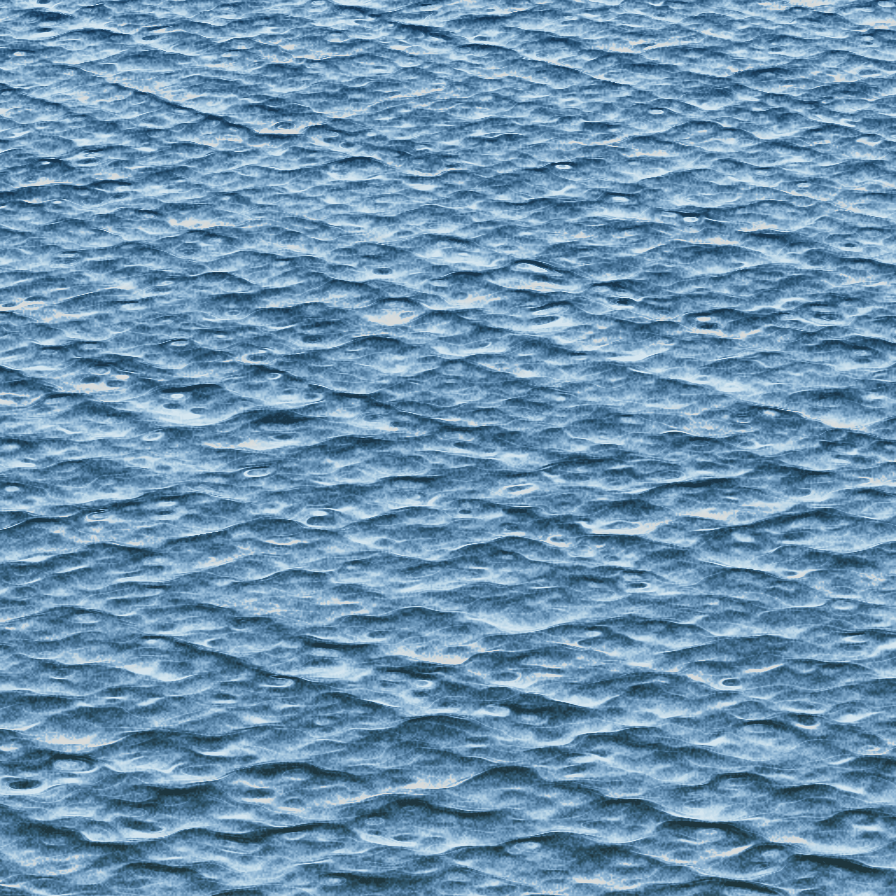
This texture is drawn by a WebGL 1 fragment shader. Its source:

```glsl
precision highp float;
// Rippled blue water receding from the viewer, with bright crests and pale glints.
uniform vec2 u_resolution;

const float TAU = 6.2831853;
const int LAYERS = 22;

const vec3 TROUGH = vec3(0.10, 0.21, 0.28);
const vec3 DEEP   = vec3(0.17, 0.33, 0.44);
const vec3 BODY   = vec3(0.28, 0.45, 0.59);
const vec3 FACE   = vec3(0.41, 0.58, 0.72);
const vec3 SKY    = vec3(0.56, 0.71, 0.83);
const vec3 CREST  = vec3(0.73, 0.84, 0.91);
const vec3 FOAM   = vec3(0.83, 0.90, 0.94);
const vec3 GLINT  = vec3(0.86, 0.85, 0.83);

float hash(vec2 cell) {
  return fract(sin(dot(cell, vec2(12.9898, 78.233))) * 43758.547);
}

float ramp(float low, float high, float x) {
  return clamp((x - low) / (high - low), 0.0, 1.0);
}

// Smoothly joined random cells, centred on zero
float grain(vec2 p) {
  vec2 cell = floor(p), f = p - cell;
  float lower = mix(hash(cell), hash(cell + vec2(1.0, 0.0)), f.x);
  float upper = mix(hash(cell + vec2(0.0, 1.0)), hash(cell + vec2(1.0)), f.x);
  return mix(lower, upper, f.y) - 0.5;
}

// Layered sines tilted left and right in turn, scaled to unit deviation
float waves(vec2 p, float wavenumber, float spread, float seed) {
  float sum = 0.0, power = 0.0, amplitude = 1.0, side = 1.0;
  for (int i = 0; i < LAYERS; i++) {
    float layer = float(i) + 1.0;
    float tilt = side * spread * hash(vec2(layer, seed));
    float phase = TAU * hash(vec2(seed + 7.3, layer));
    sum += amplitude * sin(wavenumber * dot(p, vec2(tilt, 1.0)) + phase);
    power += 0.5 * amplitude * amplitude;
    wavenumber *= 1.07;
    amplitude *= 0.965;
    side = -side;
  }
  return sum * inversesqrt(power);
}

// Pulls the wave fronts upright: sharp above the dark face, soft below
float steepWaves(vec2 p, float wavenumber, float spread, float seed, float lean) {
  float height = waves(p, wavenumber, spread, seed);
  return waves(p + vec2(0.0, lean * height), wavenumber, spread, seed);
}

// Narrows the tops and widens the hollows, keeping unit deviation
float peaked(float height) {
  return (exp(0.6 * height) - 1.2) / 0.79;
}

// Bright lines along the zero crossings of a wave field
float streaks(vec2 p, float wavenumber, float spread, float seed) {
  float line = exp(-1.5 * abs(waves(p, wavenumber, spread, seed)));
  return (line - 0.41) / 0.27;
}

// Stops are spaced by each colour's share of a normal distribution
vec3 waterColor(float tone) {
  vec3 color = mix(TROUGH, DEEP, ramp(-1.81, -1.08, tone));
  color = mix(color, BODY, ramp(-1.08, -0.51, tone));
  color = mix(color, FACE, ramp(-0.51, 0.01, tone));
  color = mix(color, SKY, ramp(0.01, 0.60, tone));
  color = mix(color, CREST, ramp(0.60, 1.41, tone));
  return mix(color, FOAM, ramp(1.41, 2.40, tone));
}

void main() {
  vec2 uv = gl_FragCoord.xy / u_resolution.y;

  // Perspective: ripples shrink evenly towards the top
  float nearness = 1.9 - uv.y;
  vec2 water = vec2((uv.x - 0.5) / nearness, -log(nearness));

  // Surface: swell, finer ripples carried by it, crossing streaks
  float swell = steepWaves(water, 135.0, 0.42, 3.0, 0.0022);
  vec2 carried = water + vec2(0.0, 0.003 * swell);
  float ripple = peaked(steepWaves(carried, 260.0, 0.36, 11.0, 0.001));
  float streak = streaks(carried, 230.0, 0.3, 17.0);
  float patches = waves(water, 20.0, 0.6, 23.0);
  float speckle = grain(uv * 512.0 - 0.5);

  // Dark faces stay smoother than the lit backs
  float detail = mix(0.6, 1.15, smoothstep(-1.6, 0.3, swell));
  float tone = 0.76 * swell + detail * (0.52 * ripple + 0.22 * streak)
             + 0.1 * patches + 0.35 * (uv.y - 0.5) + speckle + 0.12;
  vec3 color = waterColor(tone);

  // Shadows turn from green nearby to blue far away
  float shadow = 1.0 - smoothstep(-1.8, 0.0, tone);
  color += shadow * mix(vec3(0.02, 0.0, -0.04), vec3(-0.02, 0.0, 0.05), uv.y);

  // Warm speckled glints gather in clumps on the bright crests
  float clump = smoothstep(0.3, 1.5, waves(water, 55.0, 0.3, 31.0));
  float glint = clump * smoothstep(0.7, 1.9, tone + speckle);
  color = mix(color, GLINT, 0.75 * glint);

  gl_FragColor = vec4(color, 1.0);
}
```
